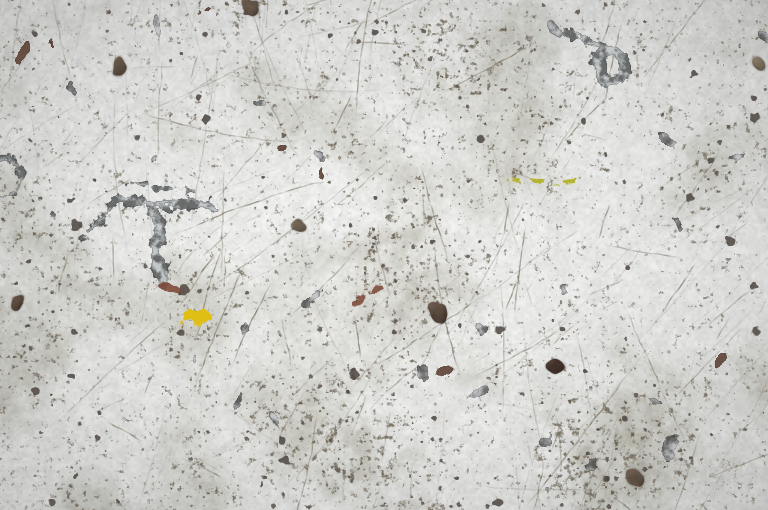
Write a Shadertoy shader that draws this texture.

```glsl
// Worn white painted board: a vignetted, mottled ground with grime, bundled
// scratches, specks, grey flakes, peeled strips and pebbles.
// Hashes scatter the parts, in units of the canvas height.

float hash(vec2 p) {
    vec3 q = fract(p.xyx * 0.1031);
    q += dot(q, q.yzx + 33.33);
    return fract((q.x + q.y) * q.z);
}

vec2 hash2(vec2 p) { return vec2(hash(p), hash(p + 57.3)); }

float noise(vec2 p) {
    vec2 i = floor(p), f = fract(p);
    f *= f * (3.0 - 2.0 * f);
    return mix(mix(hash(i), hash(i + vec2(1, 0)), f.x),
               mix(hash(i + vec2(0, 1)), hash(i + 1.0), f.x), f.y);
}

float fbm(vec2 p) {
    float sum = 0.0, amp = 0.52;
    for (int i = 0; i < 4; i++) {
        sum += amp * noise(p);
        p = mat2(1.6, 1.2, -1.2, 1.6) * p + 7.1;
        amp *= 0.5;
    }
    return sum;
}

vec2 turn(vec2 v, float a) {
    float c = cos(a), s = sin(a);
    return vec2(c * v.x + s * v.y, c * v.y - s * v.x);
}

float segment(vec2 p, vec2 a, vec2 b) {
    vec2 d = b - a;
    return length(p - a - d * clamp(dot(p - a, d) / dot(d, d), 0.0, 1.0));
}

float clump(vec2 p, vec2 centre, float radius) {
    vec2 d = (p - centre) / radius;
    return exp(-dot(d, d));
}

// Smooth coverage of a distance
float fill(float d) {
    float edge = 0.8 / iResolution.y;
    return smoothstep(edge, -edge, d);
}

// One irregular dot per cell; most are tiny
float specks(vec2 p, float scale, float density) {
    vec2 q = p * scale, cell = floor(q);
    float radius = 0.06 + 0.2 * pow(hash(cell + 11.3), 3.0);
    float d = length(fract(q) - 0.3 - 0.4 * hash2(cell)) + 0.2 * (noise(q * 6.0) - 0.5);
    return step(hash(cell + 3.7), density) * fill((d - radius) / scale);
}

void mainImage(out vec4 fragColor, in vec2 fragCoord) {
    vec2 p = fragCoord / iResolution.y, c = fragCoord / iResolution.xy - 0.5;
    float aspect = iResolution.x / iResolution.y;
    float fine = fbm(p * 65.0), coarse = fbm(p * 5.0);

    // Painted ground
    vec3 col = vec3(0.93, 0.935, 0.928) - 0.33 * dot(c, c);
    col += 0.05 * (noise(p * 170.0) - 0.5) + 0.07 * (fine - 0.5);
    col -= vec3(0.08, 0.085, 0.1) * smoothstep(0.45, 0.8, coarse);

    // Grime gathered in clumps
    float dirt = clump(p, vec2(0.88, 0.91), 0.1) + clump(p, vec2(0.78, 0.51), 0.08)
               + clump(p, vec2(0.73, 0.12), 0.13) + clump(p, vec2(1.17, 0.1), 0.12)
               + 0.6 * smoothstep(0.5, 0.8, coarse);
    dirt = min(dirt, 1.0);
    float crust = smoothstep(0.64, 0.9, fbm(p * 120.0) + 0.25 * (fbm(p * 26.0) - 0.5) + 0.1 * dirt);
    col = mix(col, vec3(0.4, 0.36, 0.3), 0.8 * crust);
    col -= vec3(0.07, 0.075, 0.09) * dirt * smoothstep(0.4, 0.7, fbm(p * 28.0));

    // Hairline scratches in loose bundles, mostly steep and leaning right
    for (int i = 0; i < 240; i++) {
        vec2 id = vec2(i, 4), bundle = vec2(i / 4, 19);
        vec2 mid = hash2(bundle) * vec2(aspect, 1) + 0.2 * (hash2(id) - 0.5);
        float angle = 0.2 + 1.5 * hash(bundle + 8.0) + 0.5 * hash(id + 5.0);
        angle -= 1.1 * step(0.85, hash(id + 31.0));
        float reach = 0.025 + 0.16 * pow(hash(id + 9.0), 2.0);
        vec2 q = turn(p - mid, angle);
        q.y += 1.2 * (hash(id + 13.0) - 0.5) * q.x * q.x;
        if (abs(q.x) > reach || abs(q.y) > 0.006) continue;
        q.y += 0.003 * (noise(q.xx * 40.0 + id) - 0.5);
        float line = smoothstep(0.0026, 0.0, abs(q.y)) * smoothstep(reach, 0.5 * reach, abs(q.x));
        float depth = (0.15 + 0.5 * pow(hash(id + 21.0), 2.0)) * (0.2 + 1.2 * noise(q.xx * 70.0 + id));
        col = mix(col, vec3(0.48, 0.45, 0.38), line * depth);
    }

    // Specks, from dust to crumbs
    col = mix(col, vec3(0.45, 0.42, 0.37), 0.5 * specks(p, 85.0, 0.15 + 0.2 * dirt));
    col = mix(col, vec3(0.32, 0.28, 0.25), 0.8 * specks(p + 3.0, 55.0, 0.05 + 0.2 * dirt));
    col = mix(col, vec3(0.3, 0.27, 0.25), 0.85 * specks(p + 8.0, 24.0, 0.09));

    // Peeled strips of grey paint
    vec2 w = p + 0.045 * (vec2(fbm(p * 20.0), fbm(p * 20.0 + 40.0)) - 0.5);
    float strip = segment(w, vec2(0.166, 0.54), vec2(0.24, 0.61)) - 0.004;
    strip = min(strip, segment(w, vec2(0.24, 0.61), vec2(0.42, 0.594)) - 0.008);
    strip = min(strip, segment(w, vec2(0.3, 0.59), vec2(0.32, 0.44)) - 0.011);
    strip = min(strip, segment(w, vec2(0.25, 0.645), vec2(0.38, 0.62)) - 0.004);
    strip = min(strip, segment(w, vec2(1.117, 0.935), vec2(1.17, 0.9)) - 0.008);
    strip = min(strip, abs(length(w - vec2(1.19, 0.87)) - 0.028) - 0.012);
    strip = min(strip, abs(length(w - vec2(0, 0.65)) - 0.04) - 0.004);
    strip += 0.03 * (fine - 0.5);
    vec3 peel = mix(vec3(0.36, 0.37, 0.37), vec3(0.76, 0.78, 0.79), smoothstep(0.3, 0.6, fine));
    col = mix(col, peel * (1.0 - 0.4 * smoothstep(-0.004, 0.0, strip)), 0.9 * fill(strip));

    // Small grey and rusty flakes, ragged and mottled
    for (int i = 0; i < 34; i++) {
        vec2 id = vec2(i, 71);
        vec2 q = turn(p - hash2(id) * vec2(aspect, 1), 3.0 * hash(id + 2.0));
        q.y *= 1.2 + 2.0 * hash(id + 6.0);
        float d = length(q) - 0.008 - 0.016 * pow(hash(id + 4.0), 2.0);
        if (d > 0.03) continue;
        d += 0.04 * (fbm(p * 60.0 + id) - 0.5);
        vec3 flake = mix(vec3(0.3), vec3(0.75, 0.76, 0.77), smoothstep(0.2, 0.75, fine));
        flake = mix(flake, vec3(0.34, 0.22, 0.17), step(0.8, hash(id + 15.0)));
        col = mix(col, flake * (1.0 - 0.3 * smoothstep(-0.005, 0.0, d)), 0.85 * fill(d));
    }

    // Smears of yellow, lime and rust
    float rough = 0.025 * (fine - 0.5);
    float yellow = segment(w, vec2(0.36, 0.365), vec2(0.41, 0.382)) - 0.008;
    col = mix(col, vec3(0.88, 0.75, 0.08), fill(yellow + rough));
    float lime = segment(w, vec2(0.98, 0.655), vec2(1.15, 0.638)) - 0.006;
    col = mix(col, vec3(0.7, 0.7, 0.2), fill(lime) * smoothstep(0.5, 0.62, fine));
    float rust = min(segment(w, vec2(0.7, 0.41), vec2(0.74, 0.445)) - 0.003,
                     segment(w, vec2(0.315, 0.44), vec2(0.345, 0.42)) - 0.009);
    col = mix(col, vec3(0.48, 0.27, 0.2), 0.85 * fill(rust + rough));

    // Pebbles lit from the upper left
    for (int i = 0; i < 8; i++) {
        vec2 id = vec2(i, 133);
        vec2 q = p - vec2((id.x + hash(id)) / 8.0 * aspect, hash(id + 3.0));
        float size = 0.011 + 0.008 * hash(id + 7.0);
        vec2 s = turn(q, 3.0 * hash(id + 12.0)) * vec2(0.8, 1.1);
        float d = length(s) - size * (0.8 + 0.45 * noise(q * 70.0 + id));
        col *= 1.0 - 0.2 * smoothstep(0.005, -0.002, d);
        vec3 stone = mix(vec3(0.27, 0.2, 0.17), vec3(0.47, 0.42, 0.35), hash(id + 18.0));
        stone *= 0.95 + 0.15 * dot(q, vec2(-0.6, 0.8)) / size + 0.4 * (fine - 0.5);
        col = mix(col, stone, fill(d));
    }

    fragColor = vec4(clamp(col, 0.0, 1.0), 1);
}
```
